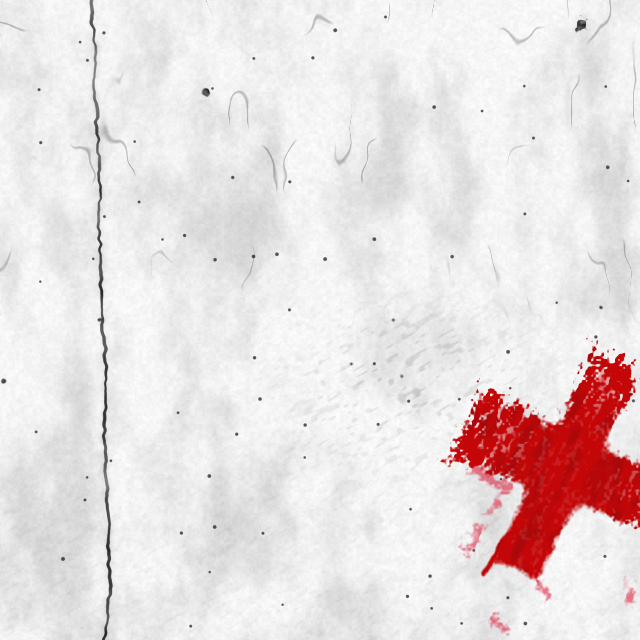
This texture is drawn by a Shadertoy shader. Its source:

```glsl
#define WALL_LIGHT vec3(0.965, 0.966, 0.967)
#define WALL_STAIN vec3(0.80, 0.80, 0.805)
#define PAINT_RED vec3(0.77, 0.025, 0.03)
#define PAINT_DARK vec3(0.66, 0.03, 0.04)
#define SMEAR_PINK vec3(0.86, 0.20, 0.30)
#define STAIN_AMOUNT 0.62
#define GRAIN_AMOUNT 0.035
#define CRACK_WIDTH 0.0012
#define PIT_DENSITY 0.10
#define EDGE_WOBBLE 0.014

float hash(vec2 p) {
    vec3 q = fract(p.xyx * 0.1031);
    q += dot(q, q.yzx + 33.33);
    return fract((q.x + q.y) * q.z);
}

float noise(vec2 p) {
    vec2 i = floor(p), f = fract(p);
    f = f * f * (3.0 - 2.0 * f);
    return mix(mix(hash(i), hash(i + vec2(1, 0)), f.x),
               mix(hash(i + vec2(0, 1)), hash(i + vec2(1, 1)), f.x), f.y);
}

float fbm(vec2 p) {
    float sum = 0.0, amp = 0.5;
    for (int i = 0; i < 5; i++) {
        sum += amp * noise(p);
        p = mat2(1.6, 1.2, -1.2, 1.6) * p + 17.3;
        amp *= 0.5;
    }
    return sum / 0.97;
}

float segmentDist(vec2 p, vec2 a, vec2 b) {
    vec2 d = b - a;
    return length(p - a - d * clamp(dot(p - a, d) / dot(d, d), 0.0, 1.0));
}

// Square-ended stroke whose half width runs from wa to wb
float strokeDist(vec2 p, vec2 a, vec2 b, float wa, float wb) {
    float len = length(b - a);
    vec2 dir = (b - a) / len;
    float along = dot(p - a, dir);
    float side = abs(dot(p - a, vec2(-dir.y, dir.x)));
    return max(abs(along - 0.5 * len) - 0.5 * len,
               side - mix(wa, wb, clamp(along / len, 0.0, 1.0)));
}

float smoothMin(float a, float b, float k) {
    float h = max(k - abs(a - b), 0.0) / k;
    return min(a, b) - h * h * k * 0.25;
}

vec3 concrete(vec2 p) {
    // Broad weathered zones: centre, radii
    vec4 zones[8] = vec4[8](
        vec4(0.25, 0.95, 0.06, 0.14), vec4(0.23, 0.69, 0.07, 0.11),
        vec4(0.39, 0.65, 0.06, 0.16), vec4(0.60, 0.77, 0.05, 0.17),
        vec4(0.71, 0.72, 0.05, 0.17), vec4(0.97, 0.69, 0.07, 0.24),
        vec4(0.08, 0.20, 0.11, 0.19), vec4(0.37, 0.19, 0.09, 0.20));
    float zone = 0.0;
    for (int i = 0; i < 8; i++) {
        vec2 q = (p - zones[i].xy) / zones[i].zw;
        zone = max(zone, exp(-dot(q, q)));
    }
    float streak = fbm(p * vec2(17.0, 4.5) + 3.0);
    float mottle = fbm(p * vec2(26.0, 17.0) + 41.0);
    float stain = smoothstep(0.42, 0.85, 0.5 * streak + 0.5 * mottle + 0.17 * zone);
    stain += 0.20 * zone * mottle + 0.12 * smoothstep(0.45, 0.75, streak);
    vec3 col = mix(WALL_LIGHT, WALL_STAIN, STAIN_AMOUNT * stain);

    // Fine grain and slanted scuffs
    col += GRAIN_AMOUNT * (noise(p * 330.0) + noise(p * 150.0) - 1.0);
    vec2 slant = mat2(0.87, -0.5, 0.5, 0.87) * p;
    float scuffArea = exp(-dot((p - vec2(0.64, 0.40)) * vec2(5.0, 8.0), (p - vec2(0.64, 0.40)) * vec2(5.0, 8.0)));
    float scuff = smoothstep(0.64, 0.9, noise(slant * vec2(75.0, 190.0)));
    col -= 0.10 * scuff * (scuffArea + 0.25 * smoothstep(0.4, 0.1, p.y));

    // Short hairlines, mostly upright, in the upper half
    vec2 warped = p + 0.012 * (vec2(noise(p * 40.0), noise(p * 40.0 + 9.0)) - 0.5);
    float ridge = abs(noise(warped * vec2(32.0, 11.0) + 5.0) - 0.5);
    float patches = smoothstep(0.57, 0.72, noise(p * vec2(16.0, 12.0) + 70.0));
    float band = smoothstep(0.45, 0.65, p.y);
    col -= 0.22 * (1.0 - smoothstep(0.0, 0.035, ridge)) * patches * band;
    return col;
}

float crackMask(vec2 p, float px) {
    float drop = 1.0 - p.y;
    float x = 0.143 + 0.04 * drop - 0.012 * drop * drop - 0.009 * smoothstep(0.1, 0.0, p.y);
    x += 0.010 * (fbm(vec2(p.y * 22.0, 2.0)) - 0.5) + 0.004 * (noise(vec2(p.y * 110.0, 8.0)) - 0.5);
    float width = CRACK_WIDTH * (0.35 + 1.1 * noise(vec2(p.y * 35.0, 4.0)));
    float line = 1.0 - smoothstep(width, width + 1.5 * px, abs(p.x - x));
    float halo = exp(-abs(p.x - x) * 180.0) * noise(p * 70.0);
    return line * (0.45 + 0.4 * noise(vec2(p.y * 24.0, 6.0))) + 0.20 * halo;
}

float pitMask(vec2 p, float px) {
    // Two large holes and a few marked pits: centre, radius
    vec3 pits[8] = vec3[8](
        vec3(0.909, 0.961, 0.013), vec3(0.323, 0.856, 0.008),
        vec3(0.628, 0.412, 0.004), vec3(0.939, 0.520, 0.003),
        vec3(0.549, 0.432, 0.002), vec3(0.615, 0.500, 0.002),
        vec3(0.157, 0.501, 0.004), vec3(0.005, 0.404, 0.005));
    float mask = 0.0, rough = noise(p * 170.0);
    for (int i = 0; i < 8; i++) {
        float d = length(p - pits[i].xy) - pits[i].z * (0.25 + 0.9 * rough);
        mask = max(mask, (1.0 - smoothstep(-px, 1.5 * px, d)) * (0.5 + 0.45 * noise(p * 230.0)));
    }
    // Scattered pinholes
    vec2 cell = floor(p * 26.0);
    vec2 centre = (cell + 0.2 + 0.6 * vec2(hash(cell + 11.0), hash(cell + 47.0))) / 26.0;
    float radius = 0.0006 + 0.0012 * hash(cell + 83.0);
    float hole = 1.0 - smoothstep(radius, radius + 1.5 * px, length(p - centre));
    return max(mask, 0.7 * hole * step(hash(cell + 5.0), PIT_DENSITY));
}

vec3 paint(vec3 wall, vec2 p) {
    vec2 wobble = vec2(fbm(p * 38.0), fbm(p * 38.0 + 60.0)) - 0.5;
    vec2 q = p + EDGE_WOBBLE * wobble;
    float upright = strokeDist(q, vec2(0.966, 0.436), vec2(0.805, 0.108), 0.040, 0.038);
    float across = strokeDist(q, vec2(0.729, 0.340), vec2(1.06, 0.196), 0.060, 0.041);
    float cross = smoothMin(upright, across, 0.025);

    // Bristle marks open up away from the heavily loaded part
    vec2 brush = mat2(0.90, 0.44, -0.44, 0.90) * p;
    float bristle = 0.55 * noise(brush * vec2(170.0, 65.0)) + 0.45 * noise(p * 240.0);
    float dry = smoothstep(0.04, 0.18, segmentDist(p, vec2(0.82, 0.13), vec2(0.90, 0.27)));
    float cover = 1.0 - smoothstep(-0.006, 0.004, cross + (bristle - 0.45) * (0.008 + 0.045 * dry));
    cover *= 1.0 - (0.10 + 0.65 * dry) * smoothstep(0.52, 0.78, bristle);

    // Broken pink smears and the drip at the lower left
    float smear = segmentDist(q, vec2(0.738, 0.268), vec2(0.792, 0.238)) - 0.009;
    smear = min(smear, segmentDist(q, vec2(0.785, 0.222), vec2(0.730, 0.142)) - 0.005);
    smear = min(smear, segmentDist(q, vec2(0.822, 0.105), vec2(0.858, 0.068)) - 0.003);
    smear = min(smear, segmentDist(q, vec2(0.776, 0.033), vec2(0.790, 0.018)) - 0.005);
    smear = min(smear, segmentDist(q, vec2(0.984, 0.085), vec2(0.986, 0.065)) - 0.005);
    float smearCover = 1.0 - smoothstep(-0.004, 0.008, smear + 0.025 * (bristle - 0.45));
    float drip = segmentDist(q, vec2(0.759, 0.105), vec2(0.795, 0.165)) - 0.004;
    cover = max(cover, 1.0 - smoothstep(-0.002, 0.003, drip));

    vec3 col = mix(wall, SMEAR_PINK, 0.65 * smearCover * smoothstep(0.25, 0.6, noise(p * 90.0)));
    vec3 red = mix(PAINT_RED, PAINT_DARK, smoothstep(0.4, 0.8, fbm(brush * vec2(60.0, 25.0))));
    return mix(col, red, cover);
}

void mainImage(out vec4 fragColor, in vec2 fragCoord) {
    vec2 p = fragCoord / iResolution.xy;
    float px = 1.0 / iResolution.y;
    vec3 col = concrete(p);
    col = mix(col, vec3(0.12), crackMask(p, px));
    col = mix(col, vec3(0.06), pitMask(p, px));
    col = paint(col, p);
    fragColor = vec4(clamp(col, 0.0, 1.0), 1.0);
}
```
